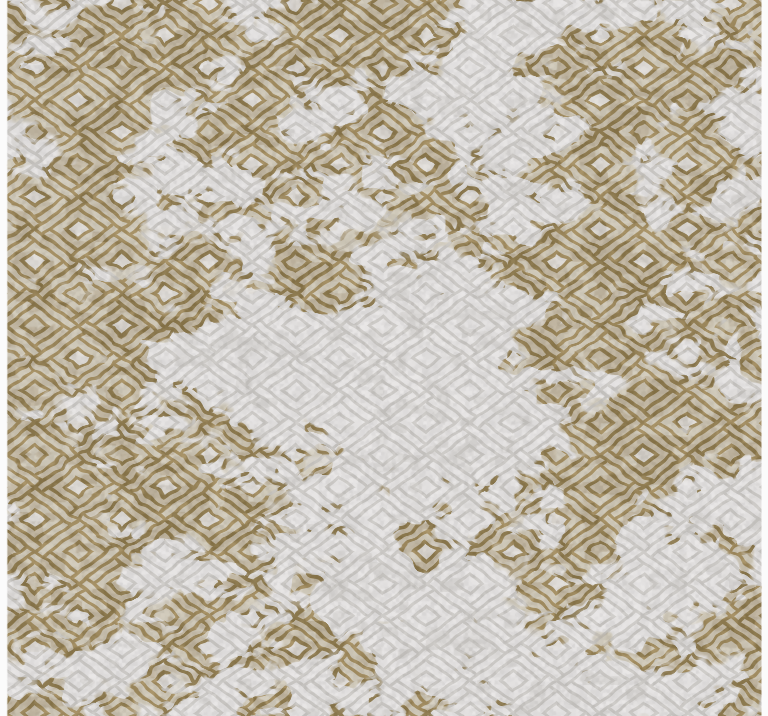
Write a WebGL 2 fragment shader that draws this pattern.

```glsl
#version 300 es
precision highp float;

uniform vec2 u_resolution;
out vec4 fragColor;

const vec2 REPEATS = vec2(8.83, 11.1);   // diamonds across and down
const vec2 ANCHOR = vec2(0.555, 0.590);  // centre of one diamond
const float HALF_LINE = 0.031;

const vec3 IVORY = vec3(0.880, 0.872, 0.870);
const vec3 SILVER = vec3(0.765, 0.755, 0.740);
const vec3 SAND = vec3(0.800, 0.775, 0.715);
const vec3 TAUPE = vec3(0.735, 0.692, 0.612);
const vec3 GOLD = vec3(0.630, 0.545, 0.370);
const vec3 BRONZE = vec3(0.530, 0.455, 0.285);
const vec3 MARGIN = vec3(0.985);

float hash(vec2 p) {
    vec3 h = fract(vec3(p.xyx) * 0.1031);
    h += dot(h, h.yzx + 33.33);
    return fract((h.x + h.y) * h.z);
}

// Cellular noise: each scattered point spreads its own value over a square patch
float cellNoise(vec2 p, float crispness) {
    vec2 cell = floor(p);
    float total = 0.0, weights = 0.0;
    for (int j = -1; j <= 1; j++) {
        for (int i = -1; i <= 1; i++) {
            vec2 id = cell + vec2(i, j);
            vec2 point = id + 0.15 + 0.7 * vec2(hash(id + 17.0), hash(id + 59.0));
            vec2 d = abs(p - point);
            float w = exp(-crispness * max(d.x, d.y));
            total += w * hash(id + 101.0);
            weights += w;
        }
    }
    return total / weights;
}

vec2 ripple(vec2 p, float frequency) {
    vec2 s = p * frequency;
    return sin(s.yx + 1.7 * sin(s * 0.63 + 0.8)) + 0.5 * sin(s.yx * 2.3 + s * 0.7);
}

// Distance to the nearest line of a diamond with nested rings and woven rails
float latticeLine(vec2 lattice) {
    vec2 id = floor(lattice + 0.5);
    vec2 q = abs(lattice - id);
    float odd = mod(id.x + id.y, 2.0);
    float ring = max(q.x, q.y);
    float rail = odd > 0.5 ? q.x : q.y;
    float d = min(abs(ring - 0.15), abs(ring - 0.33));
    return min(min(d, abs(rail - 0.33)), 0.5 - ring);
}

// How much tan pile survives: large diamond patches broken by short streaks
float pileTint(vec2 uv, vec2 lattice) {
    vec2 ragged = lattice + 0.09 * ripple(lattice, 5.0);
    float broad = cellNoise(ragged * 0.48 + 40.0, 9.0);
    float medium = cellNoise(ragged * 1.15 + 80.0, 14.0);
    float streaks = cellNoise(uv * vec2(34.0, 56.0) + 0.25 * ripple(lattice, 7.0), 10.0);
    vec2 middle = (uv - vec2(0.57, 0.52)) / vec2(0.13, 0.16);
    float bare = exp(-dot(middle, middle));
    float sides = pow(abs(uv.x * 2.0 - 1.0), 2.0);
    return 0.46 * broad + 0.30 * medium + 0.24 * streaks - 0.34 * bare + 0.11 * sides;
}

void main() {
    vec2 uv = gl_FragCoord.xy / u_resolution;
    vec2 grid = (uv - ANCHOR) * REPEATS;
    vec2 lattice = vec2(grid.x + grid.y, grid.x - grid.y);
    float pixel = length(REPEATS / u_resolution);

    float tint = pileTint(uv, lattice);
    float flecks = cellNoise(uv * vec2(58.0, 74.0) + 11.0, 10.0);
    float tan_ = smoothstep(0.47, 0.54, tint);
    float gilded = smoothstep(0.46, 0.53, tint + 0.16 * (flecks - 0.5));

    // Hand-drawn wobble, strongest where the pile changes
    float frayed = gilded * (1.0 - smoothstep(0.52, 0.68, tint));
    vec2 drawn = lattice + (0.009 + 0.022 * frayed) * ripple(lattice, 9.0);
    float d = latticeLine(drawn);
    float width = HALF_LINE * mix(0.95, 1.2, gilded * flecks);
    float line = 1.0 - smoothstep(width - 0.6 * pixel, width + 0.6 * pixel, d);

    // Ground, with some diamond centres left light
    vec2 id = floor(drawn + 0.5);
    vec2 q = abs(drawn - id);
    float core = 1.0 - smoothstep(0.14, 0.16, max(q.x, q.y));
    float lightCore = core * step(0.45, hash(id + 7.0));
    vec3 pale = mix(IVORY, SILVER, 0.4 * smoothstep(0.55, 0.9, flecks));
    vec3 warm = mix(SAND, TAUPE, smoothstep(0.25, 0.75, flecks));
    vec3 color = mix(pale, warm, tan_ * (1.0 - 0.75 * lightCore));

    // Lines, silver on bare ground and gold on tan
    vec3 gold = mix(GOLD, BRONZE, smoothstep(0.3, 0.8, flecks));
    float strength = mix(0.82, 0.95, gilded);
    color = mix(color, mix(SILVER, gold, gilded), line * strength);

    // Tufted grain
    float tuft = cellNoise(uv * vec2(200.0, 187.0), 7.0);
    color += 0.07 * (tuft - 0.5);

    // Side margins
    float inside = smoothstep(0.008, 0.011, uv.x) * (1.0 - smoothstep(0.990, 0.993, uv.x));
    fragColor = vec4(mix(MARGIN, color, inside), 1.0);
}
```
